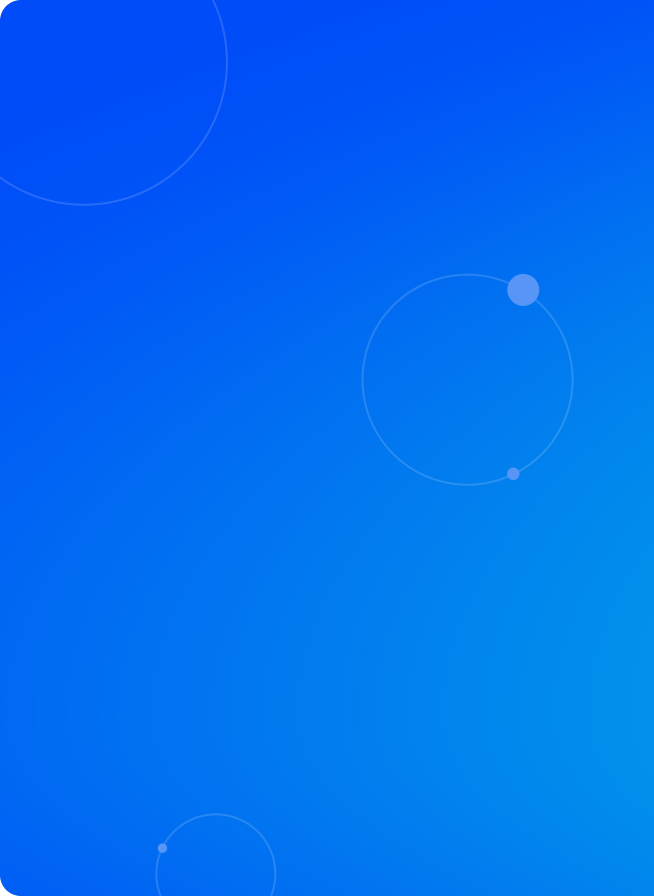
Write a WebGL 1 fragment shader that draws this background.

```glsl
precision highp float;
uniform vec2 u_resolution;

// Lengths are fractions of the canvas height
const vec3 DEEP_BLUE = vec3(0.0, 0.298, 0.975);
const vec3 LIGHT_BLUE = vec3(0.005, 0.57, 0.92);
const vec3 DOT_COLOR = vec3(0.34, 0.59, 0.97);
const vec3 WHITE = vec3(1.0);

const vec2 GLOW_CENTER = vec2(0.74, 0.2);
const float FALL_LEFT = 0.8;
const float FALL_UP = 1.47;
const float FALL_DOWN = 4.4;
const float FALL_SOFTNESS = 0.36;

// Circles as center and radius
const vec3 RING_TOP = vec3(0.0938, 0.931, 0.1595);
const vec3 RING_MIDDLE = vec3(0.5218, 0.5762, 0.1172);
const vec3 RING_BOTTOM = vec3(0.2409, 0.0247, 0.0664);
const vec3 DOT_LARGE = vec3(0.584, 0.6764, 0.0178);
const vec3 DOT_MEDIUM = vec3(0.5729, 0.4712, 0.0069);
const vec3 DOT_SMALL = vec3(0.1813, 0.0534, 0.0052);

const float RING_WIDTH = 0.0022;
const float RING_ALPHA = 0.15;
const float CORNER_RADIUS = 0.0234;

float coverage(float dist, float pixel) {
  return clamp(0.5 - dist / pixel, 0.0, 1.0);
}

float circleDistance(vec2 p, vec3 circle) {
  return length(p - circle.xy) - circle.z;
}

float ring(vec2 p, vec3 circle, float pixel) {
  return coverage(abs(circleDistance(p, circle)) - 0.5 * RING_WIDTH, pixel);
}

float dotMask(vec2 p, vec3 circle, float pixel) {
  return coverage(circleDistance(p, circle), pixel);
}

float smoothMin(float a, float b, float k) {
  float h = max(k - abs(a - b), 0.0) / k;
  return min(a, b) - 0.25 * k * h * h;
}

// Glow fading linearly sideways and quadratically up and down
vec3 background(vec2 p) {
  vec2 d = p - GLOW_CENTER;
  float rate = d.y > 0.0 ? FALL_UP : FALL_DOWN;
  float fall = FALL_LEFT * abs(d.x) + rate * d.y * d.y;
  return mix(LIGHT_BLUE, DEEP_BLUE, smoothMin(fall, 1.0, FALL_SOFTNESS));
}

// Panel rounded only at its two left corners
float panelDistance(vec2 p) {
  vec2 q = vec2(CORNER_RADIUS - p.x, abs(p.y - 0.5) - 0.5 + CORNER_RADIUS);
  return length(max(q, 0.0)) - CORNER_RADIUS;
}

void main() {
  vec2 p = gl_FragCoord.xy / u_resolution.y;
  float pixel = 1.0 / u_resolution.y;
  vec3 color = background(p);

  // Thin rings
  float rings = max(ring(p, RING_TOP, pixel),
                max(ring(p, RING_MIDDLE, pixel), ring(p, RING_BOTTOM, pixel)));
  color = mix(color, WHITE, RING_ALPHA * rings);

  // Dots sitting on the rings
  float dots = max(dotMask(p, DOT_LARGE, pixel),
               max(dotMask(p, DOT_MEDIUM, pixel), dotMask(p, DOT_SMALL, pixel)));
  color = mix(color, DOT_COLOR, dots);

  // White outside the rounded corners
  color = mix(WHITE, color, coverage(panelDistance(p), pixel));
  gl_FragColor = vec4(color, 1.0);
}
```
